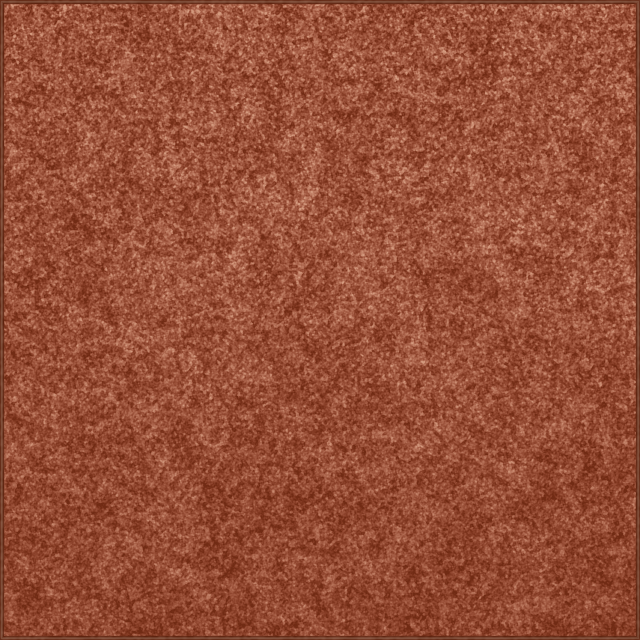
Write a Shadertoy shader that draws this texture.

```glsl
// Terracotta cut-pile carpet with mottled speckled tufts and a thin bound edge.
#define TUFTS 215.0        // tufts across the canvas
#define FIBRES 400.0       // fine fibre grain across the canvas
#define TUFT_CONTRAST 0.78
#define FIBRE_CONTRAST 0.46
#define MOTTLE_CONTRAST 0.36
#define BINDING_WIDTH 0.0065
#define PILE_COLOR vec3(0.613, 0.325, 0.232)
#define PILE_SPREAD vec3(0.078, 0.086, 0.083)
#define SHEEN_TINT vec3(0.002, 0.008, 0.007)
#define BINDING_COLOR vec3(0.50, 0.31, 0.23)
#define SEAM_COLOR vec3(0.40, 0.17, 0.09)

float hash(vec2 p) {
    vec3 q = fract(vec3(p.xyx) * 0.1031);
    q += dot(q, q.yzx + 33.33);
    return fract((q.x + q.y) * q.z);
}

// Value noise scaled to zero mean and roughly unit deviation.
float noise(vec2 p) {
    vec2 cell = floor(p), f = fract(p);
    f = f * f * (3.0 - 2.0 * f);
    float low = mix(hash(cell), hash(cell + vec2(1, 0)), f.x);
    float high = mix(hash(cell + vec2(0, 1)), hash(cell + vec2(1, 1)), f.x);
    return (mix(low, high, f.y) - 0.5) / 0.21;
}

mat2 rotation(float angle) {
    float c = cos(angle), s = sin(angle);
    return mat2(c, s, -s, c);
}

// Blend of jittered oval tufts, each with its own tone and lean.
float tufts(vec2 p) {
    vec2 cell = floor(p);
    float toneSum = 0.0, weightSum = 0.0, crown = 0.0;
    for (int y = -1; y <= 1; y++) {
        for (int x = -1; x <= 1; x++) {
            vec2 id = cell + vec2(x, y);
            vec2 jitter = vec2(hash(id + 17.3), hash(id + 71.9));
            vec2 d = p - id - jitter;
            d = rotation(6.283 * hash(id + 43.7)) * d * vec2(1.0, 0.85);
            d *= vec2(0.75, 1.3);
            float weight = exp(-8.0 * dot(d, d));
            toneSum += weight * (hash(id) - 0.5);
            weightSum += weight;
            crown = max(crown, weight);
        }
    }
    return 3.7 * toneSum / (weightSum + 0.001) + 1.1 * (crown - 0.62);
}

void mainImage(out vec4 fragColor, in vec2 fragCoord) {
    vec2 uv = fragCoord / iResolution.xy;
    vec2 p = fragCoord / iResolution.y;
    vec2 turned = rotation(0.55) * p + 3.0;

    // Pile: tufts and fibres over soft blotches
    float grain = TUFT_CONTRAST * tufts(p * TUFTS)
                + FIBRE_CONTRAST * noise(turned * FIBRES);
    float mottle = 0.6 * noise(turned * 42.0) + 0.6 * noise(turned.yx * 95.0)
                 + 0.3 * noise(turned * 13.0);

    // Broad light: brighter above the middle, calmer toward the bottom
    float sheen = 0.55 * smoothstep(0.0, 0.65, uv.y) - 0.36
                - 0.35 * dot(uv - vec2(0.55, 0.62), uv - vec2(0.55, 0.62));
    float tone = grain * mix(0.82, 1.06, uv.y) + MOTTLE_CONTRAST * mottle + sheen;
    tone = clamp(tone, -2.3, 2.6);
    vec3 color = PILE_COLOR + PILE_SPREAD * tone + SHEEN_TINT * tone * tone;

    // Bound edge: a narrow tape between two dark seams
    vec2 inset = min(uv, 1.0 - uv);
    float edge = min(inset.x, inset.y);
    float soft = 0.7 / iResolution.y;
    float tape = smoothstep(0.0012 - soft, 0.0012 + soft, edge)
               * (1.0 - smoothstep(0.0042 - soft, 0.0042 + soft, edge));
    vec3 binding = mix(SEAM_COLOR, BINDING_COLOR, tape) + 0.015 * noise(p * 180.0);
    float inside = smoothstep(BINDING_WIDTH - soft, BINDING_WIDTH + soft, edge);
    color = mix(binding, color, inside);

    fragColor = vec4(clamp(color, 0.0, 1.0), 1.0);
}
```
